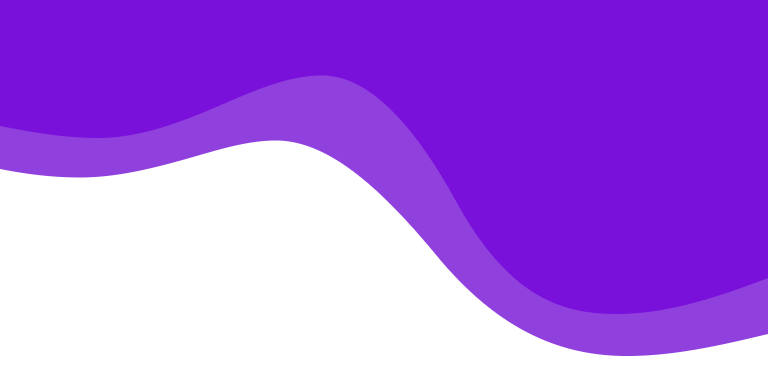
This background is drawn by a WebGL 2 fragment shader. Its source:

```glsl
#version 300 es
precision highp float;
// Flat wave backdrop: a violet field above a lighter ribbon over white.
// Each wave edge is a smooth cubic Hermite curve through a few knots, and
// its signed distance gives soft coverage for layering the flat colours.

uniform vec2 u_resolution;
out vec4 fragColor;

const vec3 VIOLET = vec3(0.478, 0.067, 0.859);
const vec3 LILAC  = vec3(0.565, 0.250, 0.867);
const vec3 WHITE  = vec3(1.0);
const float EDGE_SOFTNESS = 1.0;  // edge width in device samples

// Wave knots: x and height as fractions of the canvas, then slope.
const int KNOTS = 7;
const vec3 UPPER_WAVE[KNOTS] = vec3[KNOTS](
    vec3(0.0,    0.672,  -0.40),
    vec3(0.1276, 0.6406,  0.0),
    vec3(0.280,  0.720,   0.86),
    vec3(0.4193, 0.8034,  0.0),
    vec3(0.5938, 0.4758, -3.64),
    vec3(0.8034, 0.1823,  0.0),
    vec3(1.0,    0.276,   0.76));
const vec3 LOWER_WAVE[KNOTS] = vec3[KNOTS](
    vec3(0.0,    0.560,  -0.40),
    vec3(0.1042, 0.5378,  0.0),
    vec3(0.2604, 0.5964,  0.58),
    vec3(0.3594, 0.6341,  0.0),
    vec3(0.569,  0.3333, -2.42),
    vec3(0.8164, 0.0729,  0.0),
    vec3(1.0,    0.1302,  0.48));

// Height (x) and slope (y) of the Hermite segment from knot a to knot b.
vec2 hermite(vec3 a, vec3 b, float x) {
    float span = b.x - a.x;
    float t = (x - a.x) / span;
    float rise = b.y - a.y;
    float m0 = a.z * span;
    float m1 = b.z * span;
    float c2 = 3.0 * rise - 2.0 * m0 - m1;
    float c3 = m0 + m1 - 2.0 * rise;
    float height = a.y + t * (m0 + t * (c2 + t * c3));
    float slope = (m0 + t * (2.0 * c2 + 3.0 * t * c3)) / span;
    return vec2(height, slope);
}

// Evaluates the segment of a wave that contains x.
vec2 waveAt(vec3 knots[KNOTS], float x) {
    vec2 wave = vec2(0.0);
    for (int i = 0; i < KNOTS - 1; i++) {
        if (x >= knots[i].x) wave = hermite(knots[i], knots[i + 1], x);
    }
    return wave;
}

// Coverage of the area above a wave, from distance along its normal.
float above(vec2 wave, vec2 uv) {
    float steepness = wave.y * u_resolution.y / u_resolution.x;
    float gap = (uv.y - wave.x) * u_resolution.y;
    float dist = gap / length(vec2(1.0, steepness));
    return clamp(dist / EDGE_SOFTNESS + 0.5, 0.0, 1.0);
}

void main() {
    vec2 uv = gl_FragCoord.xy / u_resolution;

    // Layers from back to front
    vec3 color = mix(WHITE, LILAC, above(waveAt(LOWER_WAVE, uv.x), uv));
    color = mix(color, VIOLET, above(waveAt(UPPER_WAVE, uv.x), uv));

    fragColor = vec4(color, 1.0);
}
```
